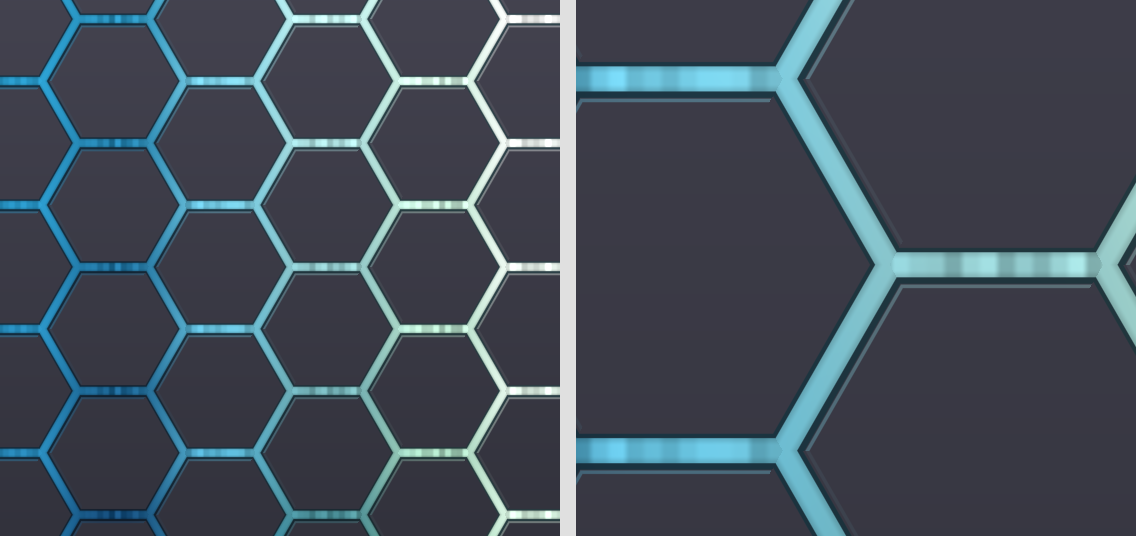
Left, the full canvas; right, a detail of the centre.
Give the GLSL for this pattern, as a WebGL 1 fragment shader.

```glsl
precision highp float;
// Honeycomb of flat-topped hexagons: dark panels between glowing strokes.
// Each cell's edge distance draws stroke, dark rim and bevel hairline;
// strokes run from blue to white, and level ones carry fine streaks.

uniform vec2 u_resolution;

const float APOTHEM = 0.1156;

float hash(float n) {
  return fract(sin(n * 127.1) * 43758.5453);
}

float streakNoise(float x) {
  float i = floor(x);
  return mix(hash(i), hash(i + 1.0), smoothstep(0.25, 0.75, fract(x)));
}

// Offset from the nearest hexagon centre, on two interleaved grids.
vec2 hexCell(vec2 p) {
  vec2 period = APOTHEM * vec2(3.46410, 2.0);
  vec2 a = mod(p + 0.5 * period, period) - 0.5 * period;
  vec2 b = mod(p, period) - 0.5 * period;
  return dot(a, a) < dot(b, b) ? a : b;
}

// Horizontal colour ramps along the top and the bottom, blended by height.
vec3 strokeColor(vec2 uv) {
  float s1 = smoothstep(0.05, 0.19, uv.x);
  float s2 = smoothstep(0.22, 0.39, uv.x);
  float s3 = smoothstep(0.39, 0.57, uv.x);
  float s4 = smoothstep(0.60, 0.77, uv.x);
  float s5 = smoothstep(0.80, 0.92, uv.x);

  vec3 top = mix(vec3(0.18, 0.66, 0.86), vec3(0.16, 0.57, 0.74), s1);
  top = mix(top, vec3(0.52, 0.85, 0.93), s2);
  top = mix(top, vec3(0.78, 0.96, 0.95), s3);
  top = mix(top, vec3(0.85, 0.97, 0.91), s4);
  top = mix(top, vec3(1.0), s5);

  vec3 bottom = mix(vec3(0.17, 0.54, 0.74), vec3(0.07, 0.27, 0.45), s1);
  bottom = mix(bottom, vec3(0.28, 0.65, 0.79), s2);
  bottom = mix(bottom, vec3(0.23, 0.50, 0.54), s3);
  bottom = mix(bottom, vec3(0.57, 0.78, 0.67), s4);
  bottom = mix(bottom, vec3(0.84, 0.96, 0.88), s5);

  return mix(bottom, top, pow(uv.y, 0.75));
}

void main() {
  vec2 uv = gl_FragCoord.xy / u_resolution;
  vec2 p = gl_FragCoord.xy / u_resolution.y;
  float aa = 0.8 / u_resolution.y;

  // Distance to the nearest side and that side's outward normal.
  vec2 q = hexCell((p - vec2(0.2112, 0.8488)) * vec2(1.005, 1.0));
  float slanted = dot(abs(q), vec2(0.866025, 0.5));
  float level = step(slanted, abs(q.y));
  float d = APOTHEM - max(abs(q.y), slanted);
  vec2 normal = mix(vec2(0.866025, 0.5), vec2(0.0, 1.0), level) * sign(q);
  float facing = smoothstep(0.0, 0.4, dot(normal, vec2(-0.6, 0.8)));

  // Panel with a soft vertical gradient.
  vec3 panel = mix(vec3(0.195, 0.195, 0.235), vec3(0.262, 0.258, 0.308), uv.y);

  // Stroke with streaks on the level sides and a slight shade across.
  vec3 stroke = strokeColor(uv);
  float streak = streakNoise(uv.x * 95.0) - 0.5;
  vec3 lit = stroke * (1.0 + 0.30 * streak * level);
  lit += 0.06 * streak * level;
  lit *= 1.0 - 0.14 * smoothstep(0.003, 0.008, d);

  // Rim and hairline lie on the panel, the stroke on top.
  vec3 rim = mix(panel * 0.55, stroke * vec3(0.22, 0.36, 0.40), 0.55);
  float rimWidth = mix(0.0105, 0.0118, facing);
  float hairline = 1.0 - smoothstep(0.0006, 0.0006 + 2.0 * aa, abs(d - 0.0134));

  vec3 color = mix(panel, mix(panel, stroke, 0.38), hairline * facing);
  color = mix(color, rim, 1.0 - smoothstep(rimWidth - aa, rimWidth + aa, d));
  color = mix(color, lit, 1.0 - smoothstep(0.0078 - aa, 0.0078 + aa, d));

  gl_FragColor = vec4(clamp(color, 0.0, 1.0), 1.0);
}
```
